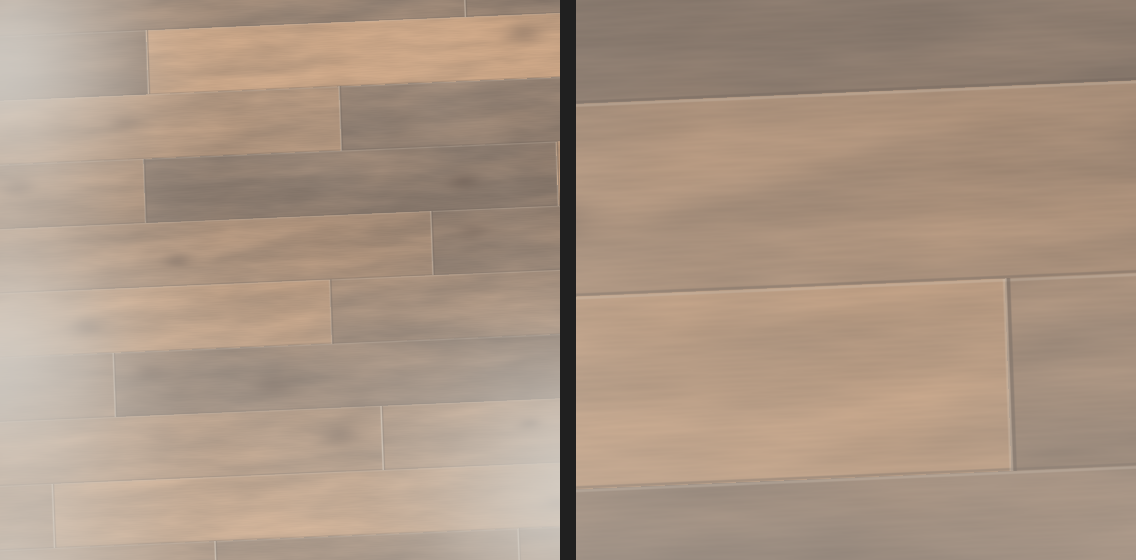
Left, the full canvas; right, a detail of the centre.
A Shadertoy shader for this texture:

```glsl
const float ROW_HEIGHT = 0.1147;
const float ROW_OFFSET = 0.433;
const float ROW_TILT = 0.042;
const float JOINT_TILT = 0.035;
const float SEAM_WIDTH = 0.0008;
const float JOINT_WIDTH = 0.0011;
const float KNOT_SPACING = 0.36;
const float BASE_HAZE = 0.20;
const vec3 DARK_WOOD = vec3(0.47, 0.395, 0.34);
const vec3 WARM_WOOD = vec3(0.76, 0.585, 0.44);
const vec3 KNOT_COLOR = vec3(0.34, 0.27, 0.23);
const vec3 GAP_COLOR = vec3(0.36, 0.30, 0.26);
const vec3 EDGE_COLOR = vec3(0.82, 0.76, 0.69);
const vec3 HAZE_COLOR = vec3(0.84, 0.825, 0.80);

// Two end joints per row, top to bottom; 2.0 lies off the canvas
const vec2 JOINTS[10] = vec2[10](
    vec2(0.830, 2.0), vec2(0.259, 2.0), vec2(0.600, 2.0), vec2(0.246, 0.984),
    vec2(0.756, 2.0), vec2(0.571, 2.0), vec2(0.180, 2.0), vec2(0.655, 2.0),
    vec2(0.063, 2.0), vec2(0.350, 0.892));

// Warmth of the left, middle and right plank in each row
const vec3 WARMTH[10] = vec3[10](
    vec3(0.2, 0.15, 0.0), vec3(0.15, 0.95, 0.0), vec3(0.6, 0.05, 0.0),
    vec3(0.5, 0.08, 0.9), vec3(0.45, 0.15, 0.0), vec3(0.85, 0.3, 0.0),
    vec3(0.35, 0.15, 0.0), vec3(0.6, 0.55, 0.0), vec3(0.6, 0.9, 0.0),
    vec3(0.5, 0.35, 0.3));

vec2 hash2(vec2 p) {
    vec3 q = fract(p.xyx * vec3(0.1031, 0.1030, 0.0973));
    q += dot(q, q.yzx + 33.33);
    return fract((q.xx + q.yz) * q.zy);
}

// Distance to the nearest scattered point
float cellular(vec2 p) {
    vec2 cell = floor(p);
    float nearest = 2.0;
    for (int j = -1; j <= 1; j++)
    for (int i = -1; i <= 1; i++) {
        vec2 c = cell + vec2(i, j);
        nearest = min(nearest, length(c + hash2(c + 50.0) - p));
    }
    return nearest;
}

float layeredSines(vec2 p) {
    float sum = 0.0, gain = 0.5;
    for (int i = 0; i < 4; i++) {
        sum += gain * sin(p.x + 1.7 * sin(p.y)) * cos(p.y + 0.6 * p.x);
        p = mat2(1.6, 0.9, -0.9, 1.6) * p + 2.3;
        gain *= 0.55;
    }
    return sum;
}

float line(float d, float width, float px) {
    return 1.0 - smoothstep(width - px, width + px, abs(d));
}

// Dark soft ellipses, at most one in each cell along a row
float knots(float along, float across, float row) {
    float shade = 0.0, cell = floor(along / KNOT_SPACING);
    for (float i = -1.0; i <= 1.0; i++) {
        vec2 id = vec2(cell + i + 20.0, row + 7.0);
        vec2 h = hash2(id), k = hash2(id + 31.7);
        vec2 d = vec2(along - (cell + i + h.x) * KNOT_SPACING,
                      (across - mix(0.25, 0.75, h.y)) * ROW_HEIGHT);
        d /= vec2(0.036, 0.018) * mix(0.5, 1.1, k.y);
        shade += step(0.4, k.x) * k.x * exp(-dot(d, d));
    }
    return min(shade, 1.0);
}

float hazeAmount(vec2 p) {
    float wave = 0.8 + 0.2 * sin(p.y * 12.0 - 2.8);
    float left = 0.82 * wave * exp(-p.x * p.x / 0.055);
    vec2 d = p - vec2(1.03, 0.13);
    float corner = 0.8 * exp(-dot(d, d) / 0.055);
    float lower = 0.24 * smoothstep(0.65, 0.1, p.y);
    float drift = 0.05 * layeredSines(p * 5.0);
    float clear = (1.0 - left) * (1.0 - corner) * (1.0 - lower);
    return clamp(1.0 - clear * (1.0 - BASE_HAZE) + drift, 0.0, 1.0);
}

void mainImage(out vec4 fragColor, in vec2 fragCoord) {
    vec2 p = fragCoord / iResolution.xy;
    float px = 1.0 / min(iResolution.x, iResolution.y);

    // Tilted plank layout
    float along = p.x - JOINT_TILT * (1.0 - p.y);
    float rowPos = (1.0 - p.y + ROW_TILT * p.x) / ROW_HEIGHT + ROW_OFFSET;
    int row = clamp(int(floor(rowPos)), 0, 9);
    float across = fract(rowPos);
    vec2 joint = JOINTS[row];
    int plank = int(step(joint.x, along) + step(joint.y, along));
    vec2 seed = hash2(vec2(float(row) + 3.0, float(plank) + 11.0));

    // Broad stains, curved figure and fine fibres
    vec2 q = vec2(along, across * ROW_HEIGHT) + seed * 9.0;
    float stain = layeredSines(q * vec2(7.0, 32.0));
    float figure = sin(across * 24.0 + 5.0 * layeredSines(q * vec2(5.0, 18.0)));
    float fibre = cellular(q * vec2(22.0, 330.0)) - 0.5;
    float tone = clamp(WARMTH[row][plank] + 0.20 * stain, 0.0, 1.0);
    vec3 color = mix(DARK_WOOD, WARM_WOOD, tone);
    color *= 1.0 + 0.08 * stain + 0.018 * figure + 0.055 * fibre;
    color = mix(color, KNOT_COLOR, 0.55 * knots(along, across, float(row)));

    // Long seams and bright end joints
    float seam = (fract(rowPos + 0.5) - 0.5) * ROW_HEIGHT;
    color = mix(color, GAP_COLOR, 0.45 * line(seam + 0.001, SEAM_WIDTH, px));
    color = mix(color, EDGE_COLOR, 0.30 * line(seam - 0.001, SEAM_WIDTH, px));
    float nearJoint = abs(along - joint.x) < abs(along - joint.y) ? joint.x : joint.y;
    float gap = along - nearJoint;
    float glint = mix(0.3, 0.9, hash2(vec2(float(row) + 5.0, 2.0)).x);
    color = mix(color, GAP_COLOR, 0.6 * line(gap - 0.0022, JOINT_WIDTH, px));
    color = mix(color, EDGE_COLOR, glint * line(gap, JOINT_WIDTH, px));

    // Reflected light veils the floor
    color = mix(color, HAZE_COLOR, hazeAmount(p));
    fragColor = vec4(clamp(color, 0.0, 1.0), 1.0);
}
```
